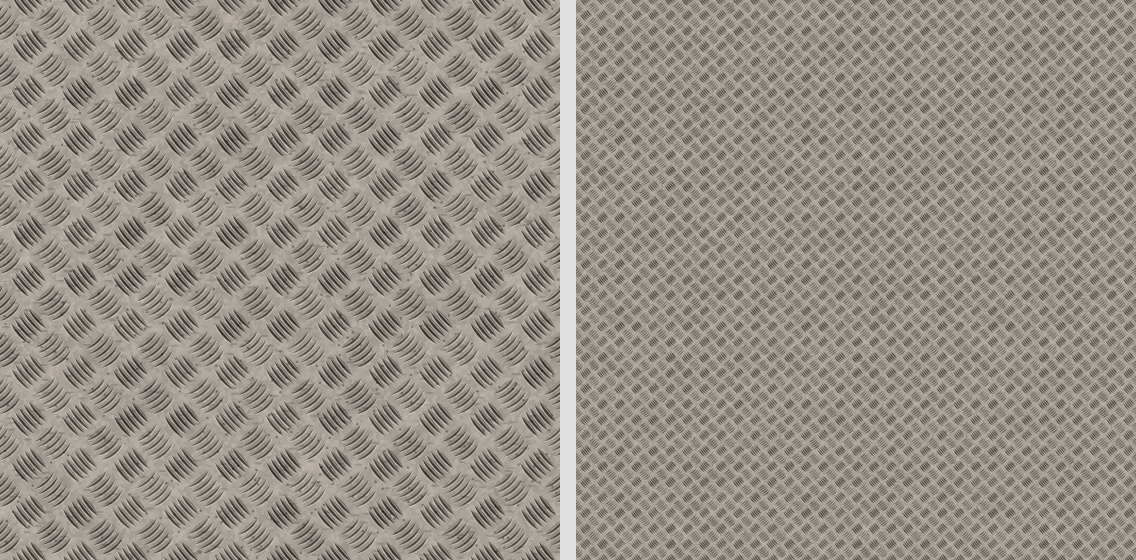
Left: one tile. Right: repeated 3 by 3.
Give the GLSL for this texture, as a Shadertoy shader.

```glsl
// Worn five-bar tread plate: bar groups in alternating diagonal directions on warm grey metal.

const float TAU = 6.2831853;
const vec2 REPEATS = vec2(11.0, 12.0);
const vec3 METAL_LOW = vec3(0.58, 0.55, 0.52);
const vec3 METAL_HIGH = vec3(0.76, 0.73, 0.69);
const vec3 BAR_FACE = vec3(0.61, 0.59, 0.55);
const vec3 BAR_SHADOW = vec3(0.20, 0.185, 0.17);

vec2 hash2(vec2 p) {
    vec3 h = fract(p.xyx * vec3(0.1031, 0.1030, 0.0973));
    h += dot(h, h.yzx + 33.33);
    return fract((h.xx + h.yz) * h.zy);
}

// Distance to the nearest scattered point; x = distance, y = random value of that point
vec2 cellular(vec2 uv, vec2 count) {
    vec2 p = uv * count, cell = floor(p);
    vec2 nearest = vec2(9.0, 0.0);
    for (int j = -1; j <= 1; j++)
    for (int i = -1; i <= 1; i++) {
        vec2 id = cell + vec2(i, j);
        vec2 wrapped = mod(id, count);
        float d = length(id + hash2(wrapped) - p);
        if (d < nearest.x) nearest = vec2(d, hash2(wrapped + 71.0).x);
    }
    return nearest;
}

// Wrapping cloudy tone, about -1 to 1
float clouds(vec2 uv) {
    vec2 p = TAU * uv;
    float sum = 0.0, amp = 0.4;
    for (int i = 0; i < 4; i++) {
        float f = float(3 + i * 4);
        vec2 bend = 1.3 * sin(p.yx * (f - 1.0) + float(i) * vec2(1.7, 2.9));
        sum += amp * sin(p.x * f + bend.x) * sin(p.y * (f + 1.0) + bend.y);
        amp *= 0.85;
    }
    return sum;
}

float coverage(float d, float px) {
    return clamp(0.5 - d / px, 0.0, 1.0);
}

// Five lens-shaped bars; shape = half length, half width, pitch, bend
// Returns face, shadow and glint masks
vec3 barGroup(vec2 q, float angle, vec4 shape, float ridge, float rim, float px) {
    vec2 dir = vec2(cos(angle), sin(angle));
    vec2 p = vec2(dot(q, dir), dot(q, vec2(-dir.y, dir.x)));
    vec3 mask = vec3(0.0);
    for (int k = -2; k <= 2; k++) {
        float n = float(k);
        float a = p.x / (shape.x * (1.0 - 0.02 * n * n));
        float c = p.y - n * shape.z - shape.w * p.x * p.x;
        float h = shape.y * (1.0 - a * a);
        float body = coverage(abs(c) - h, px);
        float lee = coverage(c - ridge * h, px);
        float edge = rim * coverage(0.6 * h - c, px);
        float glint = coverage(abs(c + h + 0.016) - 0.012, px) * step(abs(a), 1.0);
        mask = max(mask, vec3(body, body * max(lee, edge), glint * (1.0 - body)));
    }
    return mask;
}

// Lays one group per cell over the metal, each with its own wear
vec3 stampGroups(vec3 col, vec2 uv, vec2 center, float angle, vec4 shape,
                 float ridge, float rim, float depth, float px) {
    vec2 p = uv * REPEATS - center;
    vec2 id = floor(p + 0.5);
    vec2 rnd = hash2(mod(id, REPEATS) + center * 37.0);
    vec2 q = (p - id) * vec2(1.0, REPEATS.x / REPEATS.y);
    q += (rnd - 0.5) * 0.025;
    vec3 mask = barGroup(q, angle + (rnd.x - 0.5) * 0.06, shape, ridge, rim, px);
    float pad = 1.0 - smoothstep(0.2, 0.42, length(q));
    col *= 1.0 - pad * (0.04 + 0.06 * rnd.y);
    col = mix(col, BAR_FACE * (0.92 + 0.16 * rnd.x), 0.75 * mask.x);
    col += 0.09 * mask.z;
    return mix(col, BAR_SHADOW, mask.y * depth * (0.82 + 0.18 * rnd.y));
}

void mainImage(out vec4 fragColor, in vec2 fragCoord) {
    vec2 uv = fragCoord / iResolution.xy;
    float px = REPEATS.x / min(iResolution.x, iResolution.y);

    // Rolled metal with soft stains and fine grain
    vec2 grain = cellular(uv, vec2(150.0));
    vec2 blotch = cellular(uv, vec2(34.0, 38.0));
    float tone = 0.55 + 0.13 * clouds(uv) + 0.2 * (grain.y - 0.5) + 0.16 * (0.45 - blotch.x);
    vec3 col = mix(METAL_LOW, METAL_HIGH, clamp(tone, 0.0, 1.0));

    // Steep falling bars, then shallow rising bars between them
    col = stampGroups(col, uv, vec2(0.57, 0.02), -0.87, vec4(0.275, 0.042, 0.113, 0.0),
                      0.05, 0.65, 1.0, px);
    col = stampGroups(col, uv, vec2(0.055, 0.5), 0.70, vec4(0.27, 0.043, 0.122, 0.3),
                      -0.2, 0.3, 0.88, px);

    // Dark pits and short scuffs
    vec2 pit = cellular(uv, vec2(64.0));
    vec2 scuff = cellular(uv, vec2(30.0, 110.0));
    col *= 1.0 - 0.3 * step(0.85, pit.y) * (1.0 - smoothstep(0.08, 0.2, pit.x));
    col *= 1.0 - 0.14 * step(0.8, scuff.y) * (1.0 - smoothstep(0.12, 0.32, scuff.x));
    col *= 0.97 + 0.06 * grain.y;

    fragColor = vec4(col, 1.0);
}
```
